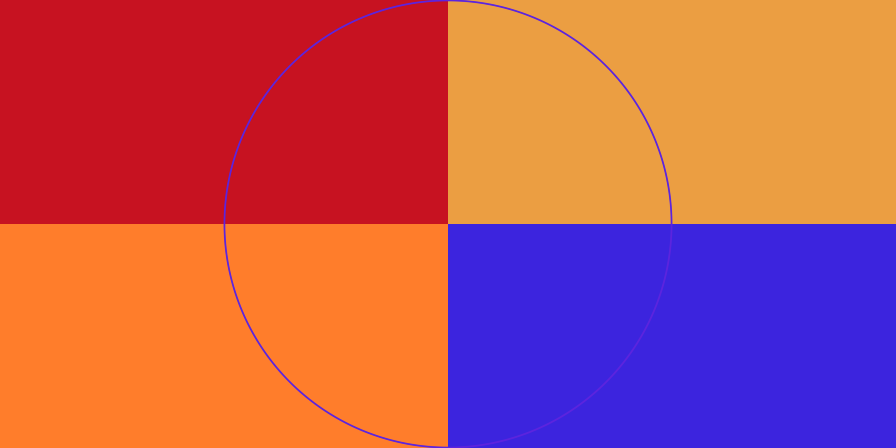
Write a Shadertoy shader that draws this background.

```glsl
void mainImage(out vec4 fragColor, in vec2 fragCoord)
{
    // Centred coordinates, canvas height = 1
    vec2 p = (fragCoord - 0.5 * iResolution.xy) / iResolution.y;
    float pixel = 1.0 / iResolution.y;

    // Four flat quadrants
    vec2 side = clamp(p / pixel + 0.5, 0.0, 1.0);
    vec3 red = vec3(0.78, 0.07, 0.13);
    vec3 orange = vec3(1.0, 0.49, 0.17);
    vec3 amber = vec3(0.92, 0.62, 0.26);
    vec3 blue = vec3(0.235, 0.14, 0.87);
    vec3 color = mix(mix(orange, blue, side.x), mix(red, amber, side.x), side.y);

    // Thin ring touching the top and bottom edges
    float ringDistance = abs(length(p) - 0.499) - 0.0017;
    float ring = 1.0 - smoothstep(-0.5 * pixel, 0.75 * pixel, ringDistance);
    color = mix(color, vec3(0.36, 0.14, 0.87), ring);

    fragColor = vec4(color, 1.0);
}
```
